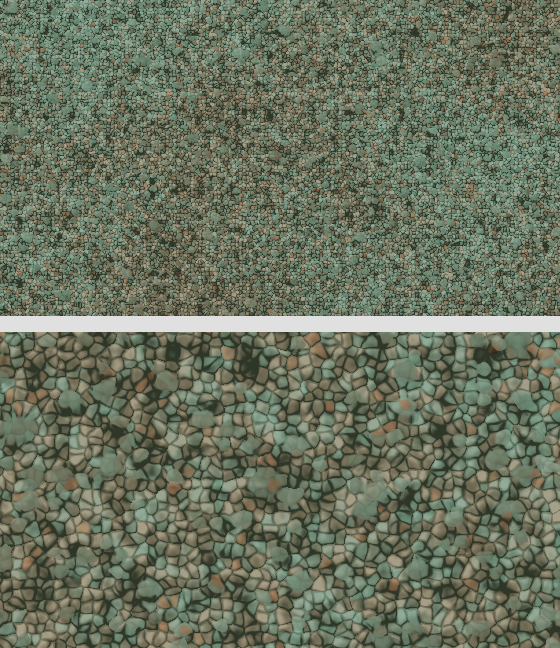
Top: the whole. Bottom: its middle third, enlarged.
Reproduce this texture procedurally as a Shadertoy shader.

```glsl
vec2 hash2(vec2 p) {
    vec3 q = fract(p.xyx * vec3(0.1031, 0.1030, 0.0973));
    q += dot(q, q.yzx + 33.33);
    return fract((q.xx + q.yz) * q.zy);
}

float gradientNoise(vec2 p) {
    vec2 cell = floor(p), f = fract(p);
    vec2 u = f * f * f * (f * (f * 6.0 - 15.0) + 10.0);
    vec4 corner;
    for (int i = 0; i < 4; i++) {
        vec2 o = vec2(i & 1, i >> 1);
        float angle = 6.2832 * hash2(cell + o + 71.0).x;
        corner[i] = dot(vec2(cos(angle), sin(angle)), f - o);
    }
    return 1.4 * mix(mix(corner.x, corner.y, u.x), mix(corner.z, corner.w, u.x), u.y);
}

float fbm(vec2 p) {
    float sum = 0.0, amp = 0.6;
    for (int i = 0; i < 4; i++) {
        sum += amp * gradientNoise(p);
        p = mat2(1.6, 1.2, -1.2, 1.6) * p + 9.7;
        amp *= 0.55;
    }
    return sum;
}

// Nearest grain: offset from its centre, gap to the neighbour, random id
vec4 grains(vec2 p) {
    vec2 cell = floor(p), offset = vec2(0.0);
    float nearest = 9.0, second = 9.0, id = 0.0;
    for (int y = -1; y <= 1; y++)
    for (int x = -1; x <= 1; x++) {
        vec2 c = cell + vec2(x, y);
        vec2 d = p - c - 0.1 - 0.8 * hash2(c + 13.0);
        float len = length(d);
        if (len < nearest) {
            second = nearest;
            nearest = len;
            offset = d;
            id = hash2(c + 157.0).y;
        } else second = min(second, len);
    }
    return vec4(offset, second - nearest, id);
}

void mainImage(out vec4 fragColor, in vec2 fragCoord) {
    vec2 p = fragCoord / iResolution.y;
    vec2 light = vec2(-0.5, 0.85);
    vec2 warp = 0.004 * vec2(gradientNoise(p * 60.0), gradientNoise(p * 60.0 + 40.0));

    // Broad stains: green at upper left and right, brown below and in the corner
    float stain = 0.48 + 0.5 * fbm(p * 2.3 + 4.0)
        + 0.30 * exp(-5.0 * dot(p - vec2(0.35, 0.85), p - vec2(0.35, 0.85)))
        + 0.30 * exp(-6.0 * dot(p - vec2(1.5, 0.45), p - vec2(1.5, 0.45)))
        - 0.35 * exp(-5.0 * dot(p - vec2(0.55, 0.2), p - vec2(0.55, 0.2)))
        - 0.30 * exp(-9.0 * dot(p - vec2(1.7, 0.9), p - vec2(1.7, 0.9)));

    // Fine sand with shaded sides, dark gaps and pits
    vec4 sand = grains((p + warp) * 86.0);
    float tone = 0.52 + 0.32 * (sand.w - 0.5)
        + 0.25 * dot(sand.xy, light)
        + 0.45 * (smoothstep(0.0, 0.4, sand.z) - 0.64)
        + 0.32 * gradientNoise(p * 42.0)
        + 0.24 * gradientNoise(p * 110.0)
        + 0.18 * fbm(p * 9.0) + 0.12 * (stain - 0.5);
    float pit = smoothstep(0.38, 0.7, gradientNoise(p * 24.0 + 8.0));
    tone -= 0.4 * pit;
    float tint = stain + 0.9 * (fract(sand.w * 17.3) - 0.5) + 0.35 * gradientNoise(p * 30.0 + 3.0);

    // Sparse rounded stones, each layer larger and rarer
    float scale = 48.0;
    for (int i = 0; i < 3; i++) {
        vec4 stone = grains((p + warp) * scale + float(i) * 31.0);
        float radius = length(stone.xy * vec2(0.9, 1.1));
        float rare = step(0.80 + 0.08 * float(i), stone.w);
        float mask = rare * smoothstep(0.42, 0.30, radius);
        float rim = rare * smoothstep(0.58, 0.40, length(stone.xy + 0.12 * light));
        float face = 0.48 + 0.3 * fract(stone.w * 41.0) + 0.4 * dot(stone.xy, light)
            + 0.12 * gradientNoise(p * 120.0);
        tone = mix(tone - 0.15 * rim, face, 0.8 * mask);
        tint = mix(tint, stain + 0.25, 0.7 * mask);
        scale *= 0.66;
    }

    // Faint pale scrapes, nearly level
    for (int i = 0; i < 5; i++) {
        vec2 r = hash2(vec2(i, 5.0));
        vec2 d = p - vec2(r.x * 1.78, r.y);
        d.y += 0.1 * (r.x - 0.5) * d.x + 0.003 * gradientNoise(p * 25.0);
        float scrape = smoothstep(0.005, 0.001, abs(d.y)) * smoothstep(0.08, 0.04, abs(d.x));
        tone += 0.16 * scrape;
    }

    // Shadow, body and lit colours
    tint = smoothstep(0.0, 1.0, tint);
    vec3 body = mix(vec3(0.45, 0.42, 0.33), vec3(0.41, 0.535, 0.455), tint);
    vec3 lit = mix(vec3(0.65, 0.62, 0.53), vec3(0.57, 0.67, 0.60), tint);
    vec3 color = mix(vec3(0.18, 0.21, 0.155), body, smoothstep(0.02, 0.56, tone));
    color = mix(color, lit, smoothstep(0.5, 0.95, tone));

    // Scattered rusty grains
    float rust = step(0.955, fract(sand.w * 57.0)) * smoothstep(0.05, 0.25, sand.z);
    color = mix(color, vec3(0.54, 0.39, 0.27) * (0.6 + 0.7 * tone), 0.65 * rust);
    fragColor = vec4(color, 1.0);
}
```
